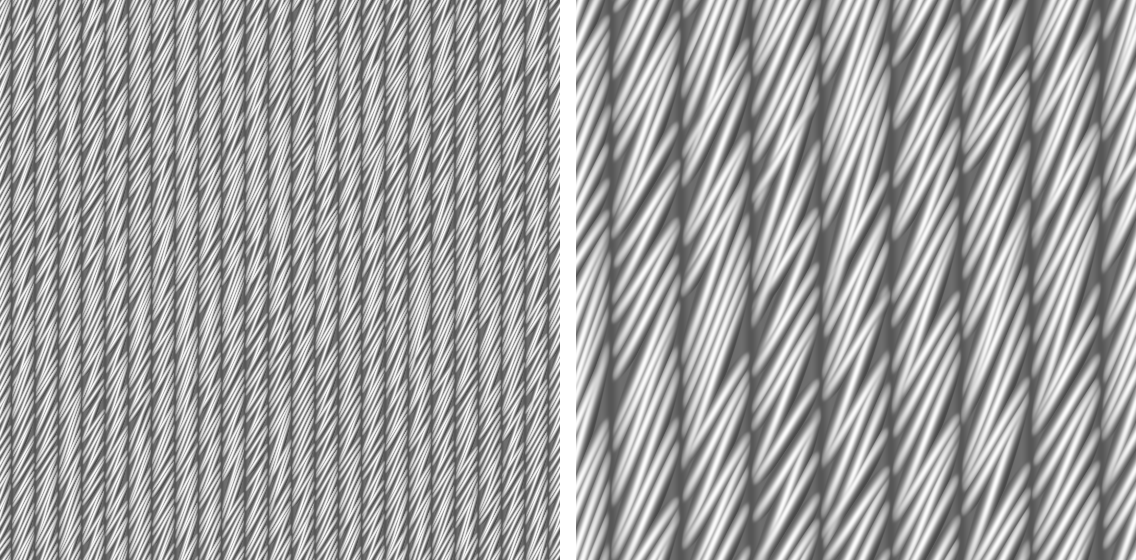
Left, the full canvas; right, a detail of the centre.
Give the GLSL for this texture, as a WebGL 2 fragment shader.

```glsl
#version 300 es
precision highp float;

#define COLUMNS 24.0
#define STRANDS 60.0
#define HALF_REACH 0.52
#define HALF_WIDTH 0.15
#define MEAN_ANGLE 1.14
#define ANGLE_DRIFT 0.10
#define ANGLE_JITTER 0.24
#define TIP_BEND 0.04
#define BLEND 18.0
#define GAP_GREY 0.43
#define SEAM_GREY 0.33
#define BODY_GREY 0.34

uniform vec2 u_resolution;
out vec4 fragColor;

float hash(vec2 p) {
  vec3 q = fract(vec3(p.xyx) * 0.1031);
  q += dot(q, q.yzx + 33.33);
  return fract((q.x + q.y) * q.z);
}

// Smooth variation along one column, wrapping over the canvas height
float columnNoise(float column, float row) {
  float cells = STRANDS / 4.0;
  float y = row / 4.0;
  float i = floor(y);
  float a = hash(vec2(column + 71.0, mod(i, cells)));
  float b = hash(vec2(column + 71.0, mod(i + 1.0, cells)));
  return mix(a, b, smoothstep(0.0, 1.0, y - i));
}

// Returns height and tone of one slanted, rounded strand
vec2 strand(vec2 p, float column, float row) {
  vec2 id = vec2(mod(column, COLUMNS), mod(row, STRANDS));
  float shiftX = hash(id + 13.0) - 0.5;
  float shiftY = hash(id + 29.0) - 0.5;
  float spacing = COLUMNS / STRANDS;
  vec2 center = vec2(column + 0.08 * shiftX,
                     (row + 0.5 + 0.4 * shiftY) * spacing);

  float angle = MEAN_ANGLE
    + ANGLE_DRIFT * (columnNoise(id.x, id.y) - 0.5)
    + ANGLE_JITTER * (hash(id + 47.0) - 0.5);
  vec2 along = vec2(cos(angle), sin(angle));
  vec2 d = p - center;
  float u = dot(d, along);
  float t = u * along.x / HALF_REACH;
  float bend = clamp(t, -1.2, 1.2);
  float v = dot(d, vec2(-along.y, along.x)) + TIP_BEND * bend * bend * bend;
  float q = v / HALF_WIDTH;

  // Strands sink at the sides of their own column
  float side = abs(p.x - column) * 2.0;
  float lift = 0.10 * (hash(id + 83.0) - 0.5);
  float height = 1.0 + lift - t * t - q * q - 0.4 * pow(side, 6.0);

  // Rounded body, thin highlight and slightly darker lower side
  float taper = clamp(1.0 - t * t, 0.0, 1.0);
  float body = 1.0 - smoothstep(0.1, 0.85, abs(q));
  float shine = exp(-11.0 * q * q) * taper;
  float tone = SEAM_GREY + BODY_GREY * body * mix(0.85, 1.0, taper)
    + 0.32 * shine + 0.05 * clamp(q, -1.0, 1.0);
  return vec2(height, tone);
}

void main() {
  vec2 p = gl_FragCoord.xy / u_resolution * COLUMNS;
  float column = floor(p.x + 0.5);
  float row = floor(p.y * STRANDS / COLUMNS);

  // Shadowed gap between columns
  float groove = abs(p.x - column) * 2.0;
  float weight = exp(BLEND * -0.05);
  float sum = GAP_GREY * weight;

  // The highest strands show on top, with softened seams
  for (int i = -1; i <= 1; i++) {
    for (int j = -5; j <= 5; j++) {
      vec2 s = strand(p, column + float(i), row + float(j));
      float w = exp(BLEND * max(s.x, -2.0));
      sum += s.y * w;
      weight += w;
    }
  }
  float shade = 1.0 - 0.22 * smoothstep(0.72, 1.0, groove);
  fragColor = vec4(vec3(clamp(sum / weight * shade, 0.0, 1.0)), 1.0);
}
```
